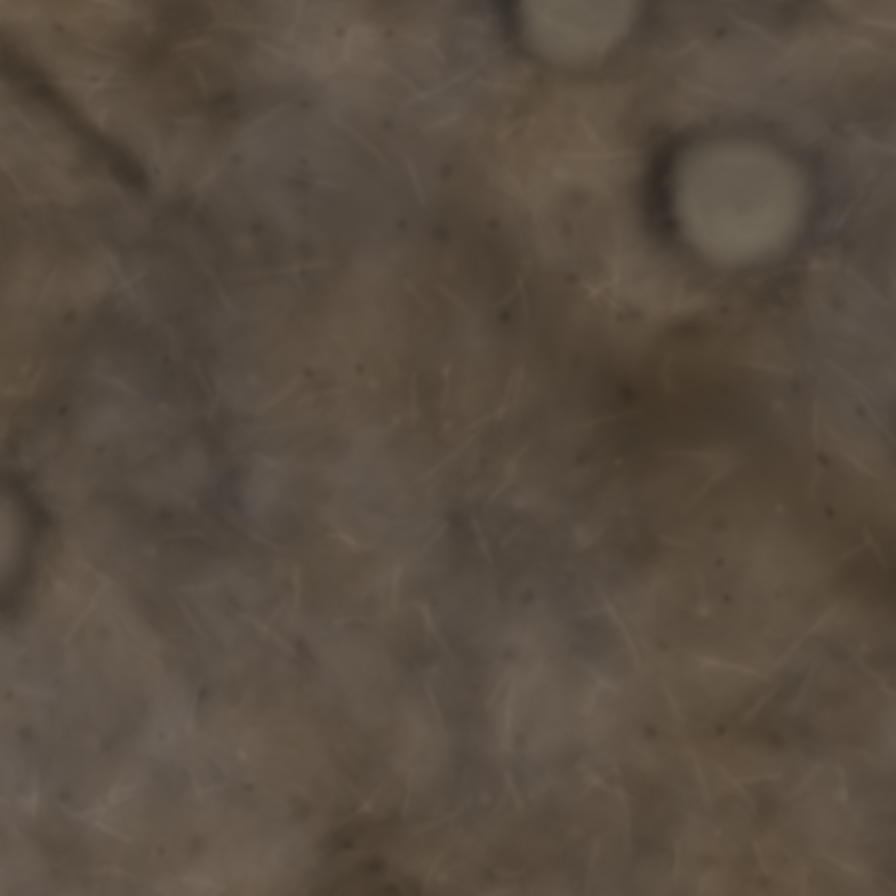
This texture is drawn by a WebGL 1 fragment shader. Its source:

```glsl
precision highp float;
// Draws a soft, mottled brown sediment with pebbles, a dark diagonal vein, fibres and specks.
uniform vec2 u_resolution;

float hash(vec2 p) {
  vec3 q = fract(vec3(p.xyx) * 0.1031);
  q += dot(q, q.yzx + 33.33);
  return fract((q.x + q.y) * q.z);
}

float noise(vec2 p) {
  vec2 cell = floor(p), f = fract(p);
  f = f * f * f * (f * (f * 6.0 - 15.0) + 10.0);
  float low = mix(hash(cell), hash(cell + vec2(1.0, 0.0)), f.x);
  float high = mix(hash(cell + vec2(0.0, 1.0)), hash(cell + 1.0), f.x);
  return mix(low, high, f.y);
}

// Layered noise centred on zero
float fbm(vec2 p) {
  float sum = 0.0, gain = 0.5;
  for (int i = 0; i < 5; i++) {
    sum += gain * (noise(p) - 0.5);
    p = mat2(1.6, 1.2, -1.2, 1.6) * p + 17.3;
    gain *= 0.52;
  }
  return sum;
}

float segmentDistance(vec2 p, vec2 a, vec2 b) {
  vec2 along = b - a;
  return length(p - a - along * clamp(dot(p - a, along) / dot(along, along), 0.0, 1.0));
}

float glow(float d, float width) {
  return exp(-d * d / (width * width));
}

// Faint curved threads, one inside some cells of each layer
float fibres(vec2 p) {
  float sum = 0.0;
  for (int i = 0; i < 4; i++) {
    float layer = float(i);
    vec2 q = p * (5.0 + 2.0 * layer) + layer * 7.7;
    vec2 cell = floor(q), f = fract(q) - 0.5;
    float angle = 6.2832 * hash(cell + 3.1 + layer);
    vec2 reach = vec2(cos(angle), sin(angle)) * (0.15 + 0.2 * hash(cell + 9.4));
    float d = segmentDistance(f, -reach, reach);
    float fade = 1.0 - smoothstep(0.1, 0.45, length(f));
    sum += glow(d, 0.025 + 0.01 * layer) * fade * step(0.45, hash(cell + 5.7));
  }
  return sum;
}

// Soft specks, dark or pale, of mixed sizes
float specks(vec2 p) {
  float sum = 0.0;
  for (int i = 0; i < 3; i++) {
    float layer = float(i);
    vec2 q = p * (7.0 + 6.0 * layer) + layer * 13.1;
    vec2 cell = floor(q);
    vec2 centre = 0.35 + 0.3 * vec2(hash(cell + 1.7), hash(cell + 8.2));
    float size = 0.08 + 0.1 * hash(cell + 4.4);
    float strength = hash(cell + 6.6) - 0.58;
    sum += glow(length(fract(q) - centre), size) * strength * step(0.5, hash(cell + 2.9));
  }
  return sum;
}

// Grey rounded stone with a shadow on its left flank
vec3 pebble(vec3 color, vec2 p, vec2 centre, float radius, float grain) {
  vec2 q = (p - centre) / radius;
  float d = length(q) + grain * 0.7;
  float shadow = glow(length((q + vec2(0.95, -0.15)) * vec2(1.9, 0.9)), 0.8);
  color *= 1.0 - 0.34 * shadow - 0.1 * glow(d - 1.15, 0.25);
  vec3 stone = vec3(0.415, 0.38, 0.325) * (1.0 + 0.35 * grain + 0.05 * q.x);
  return mix(color, stone, 0.9 * (1.0 - smoothstep(0.6, 1.1, d)));
}

void main() {
  vec2 p = gl_FragCoord.xy / u_resolution.y;
  vec2 warp = vec2(fbm(p * 4.0 + 2.3), fbm(p * 4.0 + 31.7));
  vec2 bent = p + 0.12 * warp;

  // Broad clouds and finer mottling
  float broad = fbm(bent * 4.5 + 11.0);
  float grain = fbm(bent * 15.0 + 5.0);
  float tone = 0.352 + 0.17 * broad + 0.13 * grain;

  // Dark vein and the furrow with its pale rim
  float vein = glow(segmentDistance(bent, vec2(0.41, 0.79), vec2(1.03, 0.35)), 0.06);
  tone -= vein * (0.065 + 0.12 * grain);
  float furrow = glow(segmentDistance(bent, vec2(0.02, 0.96), vec2(0.14, 0.79)), 0.02);
  float rim = glow(segmentDistance(bent, vec2(0.05, 0.99), vec2(0.19, 0.80)), 0.03);
  tone += 0.04 * rim - 0.085 * furrow;

  // Small details
  tone += 0.022 * fibres(p + 0.07 * warp);
  tone += 0.09 * specks(p + 0.05 * warp);

  // Brown ramp with a drift between warm and cool
  vec3 color = vec3(0.26, 0.22, 0.18) + (tone - 0.26) * vec3(1.0, 0.93, 0.86);
  float warmth = fbm(p * 5.0 + 53.0);
  color *= 1.0 + warmth * vec3(0.10, 0.0, -0.24);

  color = pebble(color, p, vec2(0.82, 0.77), 0.08, grain);
  color = pebble(color, p, vec2(0.64, 1.0), 0.07, grain);

  // Shaded hollow cut by the left edge
  float hollow = length((p - vec2(-0.02, 0.4)) * vec2(1.0, 0.8)) + 0.03 * grain;
  color *= 1.0 - 0.3 * glow(hollow - 0.06, 0.024);

  gl_FragColor = vec4(color, 1.0);
}
```
